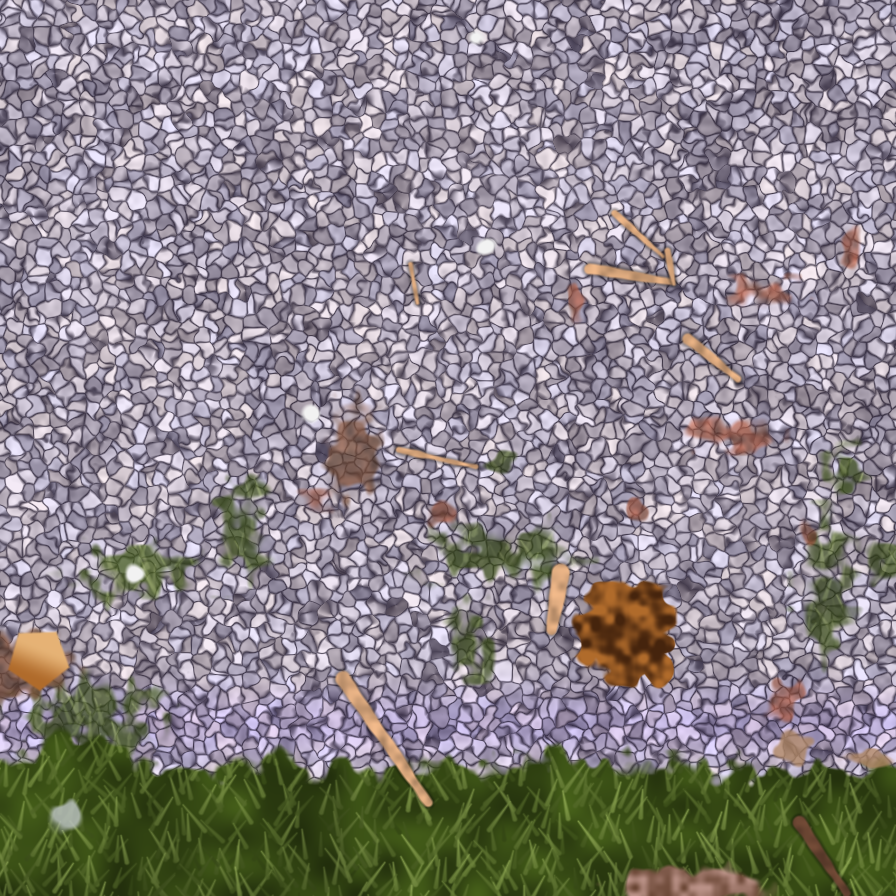
This texture is drawn by a Shadertoy shader. Its source:

```glsl
// Grey gravel with wood splinters, moss and dry leaves above a strip of grass.

const float GRAVEL_CELLS = 72.0; // stones across the canvas
const float BLADE_CELLS = 31.0;  // grass blades across the canvas
const float GRASS_TOP = 0.143;   // mean height of the lawn edge
const float SOFT = 0.0018;       // edge smoothing
const vec3 GAP = vec3(.24, .21, .28);
const vec3 STONE = vec3(.89, .86, .91);
const vec3 GRASS_DARK = vec3(.19, .26, .07);
const vec3 GRASS_LIGHT = vec3(.53, .62, .31);
const vec3 WOOD = vec3(.82, .63, .47);
const vec3 BARK = vec3(.4, .26, .19);
const vec3 RUST = vec3(.6, .33, .25);
const vec3 LEAF_DARK = vec3(.27, .14, .05);
const vec3 LEAF_LIGHT = vec3(.69, .42, .17);

// Ellipses: centre, radii
const vec4 MOSS[9] = vec4[9](
    vec4(.555, .384, .085, .034), vec4(.527, .285, .026, .055), vec4(.155, .362, .07, .035),
    vec4(.271, .415, .03, .06), vec4(.92, .34, .032, .085), vec4(.943, .478, .022, .03),
    vec4(.562, .479, .018, .016), vec4(.99, .374, .02, .026), vec4(.1, .2, .08, .04));
const vec4 STAINS[9] = vec4[9](
    vec4(.951, .72, .012, .03), vec4(.855, .672, .045, .022), vec4(.709, .432, .016, .015),
    vec4(.645, .66, .016, .022), vec4(.9, .408, .015, .02), vec4(.872, .22, .032, .026),
    vec4(.355, .44, .022, .018), vec4(.49, .43, .022, .018), vec4(.815, .515, .055, .02));
// Splinters: start, end; the last one is bark
const vec4 STICKS[9] = vec4[9](
    vec4(.686, .762, .74, .714), vec4(.658, .7, .749, .685), vec4(.768, .622, .823, .577),
    vec4(.445, .498, .531, .479), vec4(.383, .242, .478, .104), vec4(.626, .36, .616, .297),
    vec4(.458, .705, .466, .662), vec4(.745, .72, .752, .683), vec4(.892, .082, .945, .003));
const float WIDTHS[9] = float[9](.0035, .0065, .0065, .0035, .0085, .0105, .003, .0035, .007);
const vec2 PEBBLES[4] = vec2[4](vec2(.531, .958), vec2(.544, .724), vec2(.349, .538), vec2(.15, .359));

vec2 hash2(vec2 p) {
    vec3 q = fract(p.xyx * vec3(.1031, .103, .0973));
    q += dot(q, q.yzx + 33.33);
    return fract((q.xx + q.yz) * q.zy);
}

float noise(vec2 p) {
    vec2 i = floor(p), f = fract(p), e = vec2(0, 1);
    f *= f * (3.0 - 2.0 * f);
    return mix(mix(hash2(i).x, hash2(i + e.yx).x, f.x),
               mix(hash2(i + e.xy).x, hash2(i + e.yy).x, f.x), f.y);
}

// Positive inside an ellipse with a ragged border
float blob(vec2 uv, vec4 e, float rough) {
    return 1.0 - length((uv - e.xy) / e.zw) + rough * (noise(uv * 75.0) - 0.5);
}

// x: distance to a segment, y: position along it
vec2 segment(vec2 p, vec2 a, vec2 d) {
    float t = clamp(dot(p - a, d) / dot(d, d), 0.0, 1.0);
    return vec2(length(p - a - d * t), t);
}

vec3 gravel(vec2 uv) {
    vec2 p = uv * GRAVEL_CELLS + 0.7 * vec2(noise(uv * 95.0), noise(uv * 95.0 + 40.0));
    vec2 id = vec2(0);
    float near = 9.0, next = 9.0;
    for (int k = 0; k < 9; k++) {
        vec2 cell = floor(p) + vec2(k % 3 - 1, k / 3 - 1);
        float d = length(cell + hash2(cell) - p);
        next = min(next, max(d, near));
        if (d < near) { near = d; id = cell; }
    }
    vec2 h = hash2(id + 91.0);
    float tone = smoothstep(-0.1, 0.36, next - near) * (0.53 + 0.55 * h.x);
    tone += 0.22 * (noise(uv * 125.0) - 0.5) + 0.1 * (noise(uv * 9.0) - 0.5);
    float damp = smoothstep(0.07, 0.0, abs(uv.y - 0.19));
    vec3 tint = mix(vec3(1.02, 1, .97), vec3(.97, .98, 1.03), h.y);
    return mix(GAP, STONE, clamp(tone, 0.0, 1.1)) * tint * mix(vec3(1), vec3(.94, .91, 1.02), damp);
}

// Layers of leaning, tapering blades
vec3 meadow(vec2 uv) {
    vec3 col = GRASS_DARK * (0.75 + 0.6 * noise(uv * 30.0));
    for (int k = 0; k < 36; k++) {
        float layer = float(k / 9);
        vec2 p = uv * BLADE_CELLS + layer * vec2(7.37, 3.71);
        vec2 cell = floor(p) + vec2(k % 3 - 1, k / 3 % 3 - 1);
        vec2 g = hash2(cell + 53.0);
        vec2 s = segment(p, cell + hash2(cell + layer * 17.0), vec2(1.5 * g.x - 0.75, 0.6 + 0.4 * g.y));
        vec3 blade = mix(GRASS_DARK, GRASS_LIGHT, g.y * (0.5 + 0.5 * s.y) + 0.08 * layer);
        col = mix(col, blade, 0.8 - 0.8 * smoothstep(0.03, 0.13, s.x + 0.06 * s.y));
    }
    return col * (0.85 + 0.3 * noise(uv * 11.0));
}

void mainImage(out vec4 fragColor, in vec2 fragCoord) {
    vec2 uv = fragCoord / iResolution.xy;
    float grain = noise(uv * 110.0), speck = noise(uv * 75.0 + 20.0);
    vec3 col = gravel(uv), green = meadow(uv);

    // Moss, rusty stains and pale pebbles
    float moss = 0.0, stain = 0.0, pebble = 0.0;
    for (int i = 0; i < 9; i++) {
        moss = max(moss, blob(uv, MOSS[i], 1.3));
        stain = max(stain, blob(uv, STAINS[i], 1.2));
        pebble = max(pebble, blob(uv, vec4(PEBBLES[i % 4], .013, .012), 0.5));
    }
    col = mix(col, green, 0.72 * smoothstep(0.0, 0.6, moss));
    col = mix(col, RUST * (0.6 + 0.8 * grain), 0.7 * smoothstep(0.1, 0.6, stain));
    col = mix(col, vec3(.95), smoothstep(0.0, 0.5, pebble));

    // Worn soil, crumpled leaf and tan rock
    float soil = max(blob(uv, vec4(.392, .497, .038, .055), 0.9), blob(uv, vec4(.018, .262, .065, .045), 0.8));
    col = mix(col, BARK * (0.7 + 0.8 * grain), 0.75 * smoothstep(0.0, 0.45, soil));
    float leaf = max(blob(uv, vec4(.7, .296, .056, .06), 0.45), blob(uv, vec4(.737, .252, .02, .022), 0.4));
    vec3 leafCol = mix(LEAF_DARK, LEAF_LIGHT, smoothstep(0.2, 0.8, 0.5 * (grain + speck)));
    col = mix(col, leafCol, smoothstep(0.0, 0.12, leaf));
    vec2 q = uv - vec2(.043, .265);
    float rock = -1.0;
    for (float a = 0.35; a < 6.0; a += 1.257) rock = max(rock, dot(q, vec2(cos(a), sin(a))) - 0.029);
    vec3 rockCol = mix(LEAF_LIGHT, vec3(.9, .7, .46), smoothstep(-.025, .015, q.y + 0.4 * q.x));
    col = mix(col, rockCol, smoothstep(SOFT, -SOFT, rock));

    // Lawn with a tufted edge, then bare earth and litter
    float edge = GRASS_TOP + 0.03 * (noise(uv * vec2(45, 12)) + noise(uv * 80.0) - 1.0);
    edge += 0.035 * smoothstep(0.1, 0.0, abs(uv.x - 0.09));
    col = mix(col, green, smoothstep(-0.007, 0.007, edge - uv.y));
    float earth = blob(uv, vec4(.772, .006, .085, .03), 0.7);
    col = mix(col, mix(BARK, vec3(.74, .58, .54), grain), smoothstep(0.0, 0.3, earth));
    float litter = max(blob(uv, vec4(.883, .165, .022, .022), 0.9), blob(uv, vec4(.965, .155, .035, .011), 0.9));
    col = mix(col, WOOD * 0.83, 0.8 * smoothstep(0.0, 0.4, litter));
    float chalk = blob(uv, vec4(.078, .086, .024, .021), 0.9);
    col = mix(col, vec3(.72, .75, .74), 0.85 * smoothstep(0.0, 0.5, chalk));

    // Splinters with a shaded rim
    for (int i = 0; i < 9; i++) {
        vec2 s = segment(uv, STICKS[i].xy, STICKS[i].zw - STICKS[i].xy);
        float w = WIDTHS[i] * (1.0 - 0.45 * s.y) + 0.002 * (speck - 0.5);
        col *= mix(0.65, 1.0, smoothstep(w, w + 0.005, s.x));
        vec3 wood = (i == 8 ? BARK : WOOD) * (0.82 + 0.35 * grain);
        col = mix(wood, col, smoothstep(w - SOFT, w + SOFT, s.x));
    }
    fragColor = vec4(col, 1);
}
```
